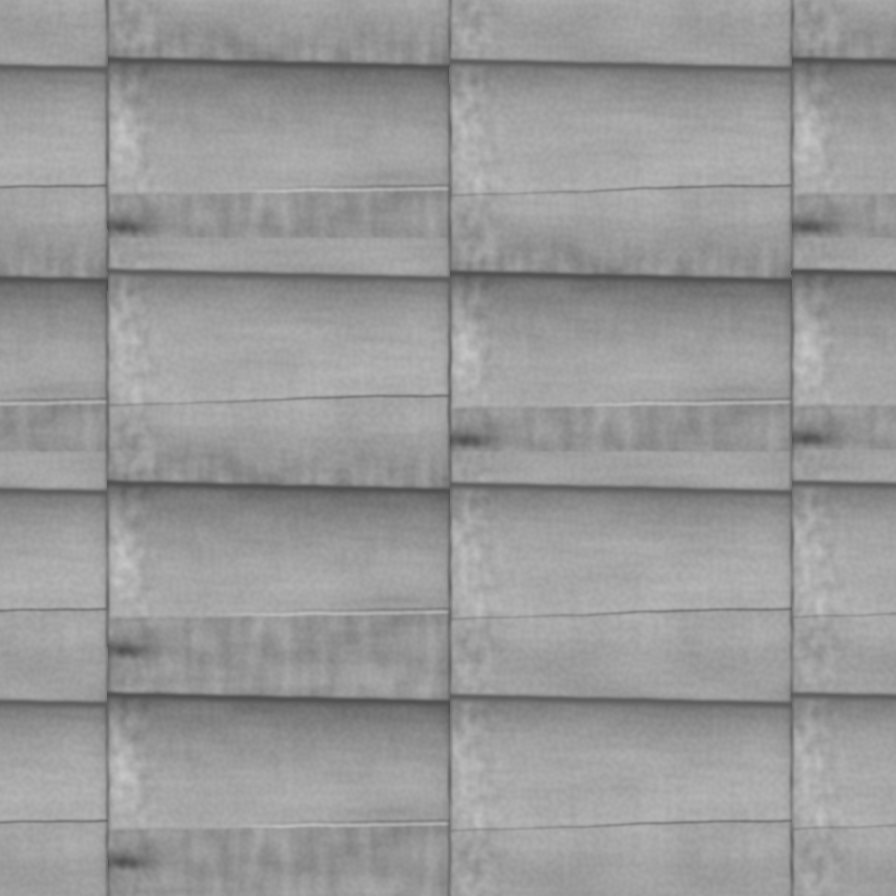
A Shadertoy shader for this texture:

```glsl
// Overlapping grey wooden shingles in straight columns, each lit from below its upper edge.
// Two board types (split and plain) alternate by a parity rule; every board is toned by
// a shadow gradient, a slanted crack, stains and stretched gradient noise.

#define TILE vec2(0.382, 0.2363)    // board width and height
#define ORIGIN vec2(0.1200, 0.066)  // a board corner, from the upper left
#define EDGE_SLOPE 0.009            // drop of the edge along one board
#define WOOD_TONE 0.672
#define EDGE_TONE 0.31
#define JOINT_TONE 0.40
#define EDGE_WIDTH 0.0034
#define JOINT_WIDTH 0.0026
#define CRACK_WIDTH 0.0021
#define GRAIN 0.034

vec2 randomGradient(vec2 cell) {
    float h = fract(sin(dot(cell, vec2(127.1, 311.7))) * 4375.85);
    return vec2(cos(6.2832 * h), sin(6.2832 * h));
}

float gradientNoise(vec2 p) {
    vec2 i = floor(p), f = p - i;
    vec2 w = f * f * f * (f * (f * 6.0 - 15.0) + 10.0);
    vec2 e = vec2(0.0, 1.0);
    float a = dot(randomGradient(i), f);
    float b = dot(randomGradient(i + e.yx), f - e.yx);
    float c = dot(randomGradient(i + e.xy), f - e.xy);
    float d = dot(randomGradient(i + e.yy), f - e.yy);
    return mix(mix(a, b, w.x), mix(c, d, w.x), w.y);
}

// Soft bump of the given radius around zero
float bump(float x, float radius) {
    x /= radius;
    return exp(-x * x);
}

// 1 for a split board, 0 for a plain one
float isSplit(vec2 id) {
    float shift = step(3.5, id.y) + step(2.5, id.x) * step(1.5, id.y);
    return step(0.5, id.y) * step(mod(id.x + id.y + shift, 2.0), 0.5);
}

// s: across the board 0..1, d: distance below its upper edge
float boardTone(float s, float d, vec2 id) {
    float split = isSplit(id);
    vec2 local = vec2(s * TILE.x, d) + split * vec2(3.7, 5.3);
    float fibre = gradientNoise(local * vec2(12.0, 105.0));
    float streak = gradientNoise(local * vec2(75.0, 14.0));
    float blotch = gradientNoise(local * vec2(28.0, 40.0));
    float broad = gradientNoise(local * vec2(9.0, 22.0) + 3.3);
    float speck = gradientNoise(local * 150.0 + id * 9.0);

    // Shadow cast by the board above: a dark plateau fading downwards
    float reach = mix(0.042, 0.053, split) * (1.0 + 0.4 * streak + 0.3 * broad);
    float shadow = exp(-pow(max(d, 0.0) / reach, 1.35));
    float tone = WOOD_TONE - mix(0.18, 0.255, split) * shadow;

    // Slanted crack dividing the upper and lower parts
    float crackY = mix(mix(0.153, 0.130, smoothstep(-0.3, 1.1, s)),
                       mix(0.149, 0.135, s), split);
    crackY += 0.0015 * gradientNoise(vec2(s * 6.0, 2.0 + split));
    float below = d - crackY;
    float lower = smoothstep(-0.002, 0.005, below);

    // Lower part: a dark strip on split boards, rising stains on plain ones
    float strip = split * lower;
    float stripEnd = 0.199 - EDGE_SLOPE * s;
    strip *= 1.0 - 0.8 * smoothstep(-0.002, 0.003, d - stripEnd) * step(id.y, 2.5);
    tone -= strip * (0.055 + 0.09 * streak + 0.09 * blotch);
    float stained = step(0.5, mod(id.x + id.y, 2.0)) * step(id.y, 2.5);
    float stain = (1.0 - split) * mix(0.3, 1.0, stained) * smoothstep(0.16, 0.235, d);
    tone -= stain * (0.085 + 0.13 * streak + 0.10 * blotch);
    tone -= 0.032 * lower;

    // Knot and its smear at the left of the strip
    float knot = bump(s - 0.05, 0.085) * bump(d - 0.185 - 0.004 * blotch, 0.008);
    float smear = bump(s - 0.15, 0.16) * bump(d - 0.180, 0.016);
    tone -= split * (0.17 * knot + 0.05 * smear);

    // Pale worn streak at the left end, soft marks beside it
    float worn = bump(s - 0.045, 0.036) * bump(d - 0.072, 0.046);
    tone += worn * mix(0.05, 0.12, split) * (1.0 + 0.8 * blotch);
    tone -= 0.10 * bump(s - 0.06, 0.08) * gradientNoise(local * vec2(80.0, 65.0) + 7.0);

    // Dark wedge over the right half of the crack
    float wedge = smoothstep(0.3, 0.9, s) * bump(below + 0.013, 0.014);
    tone -= split * wedge * (0.06 + 0.10 * fibre);

    // Crack line: dark on plain boards, pale with a dark lip on split ones
    float darkLine = bump(below, CRACK_WIDTH) * (0.5 + 0.5 * smoothstep(0.2, 0.7, s));
    float paleLine = bump(below - 0.001, CRACK_WIDTH) * smoothstep(0.2, 0.6, s);
    float lip = bump(below + 0.003, CRACK_WIDTH) * smoothstep(0.3, 0.9, s);
    tone += mix(-0.17 * darkLine, 0.08 * paleLine - 0.10 * lip, split);

    return tone + GRAIN * (0.7 * fibre + 0.8 * streak + speck + 0.6 * blotch + 1.6 * broad);
}

void mainImage(out vec4 fragColor, in vec2 fragCoord) {
    vec2 p = fragCoord / iResolution.xy;
    p.y = 1.0 - p.y;

    // Board index and position inside the board
    float x = (p.x - ORIGIN.x + 0.0012 * gradientNoise(p * vec2(3.0, 38.0))) / TILE.x;
    float column = floor(x), s = x - column;
    float y = p.y - ORIGIN.y - EDGE_SLOPE * s - 0.002 * mod(column, 2.0);
    y += 0.001 * gradientNoise(vec2(p.x * 30.0, column));
    float row = floor(y / TILE.y), d = y - row * TILE.y;
    vec2 id = vec2(column, row) + 1.0;
    float tone = boardTone(s, d, id);

    // Side gaps, deepest inside the shadows
    float side = min(s, 1.0 - s) * TILE.x;
    float joint = bump(side, JOINT_WIDTH) * (0.72 + 0.5 * gradientNoise(p * vec2(5.0, 45.0)));
    tone -= 0.05 * exp(-(1.0 - s) * TILE.x / 0.008);
    tone = mix(tone, min(JOINT_TONE, tone - 0.08), clamp(joint, 0.0, 1.0));

    // Upper gap, sharp above and melting into the shadow below
    float above = step(0.5 * TILE.y, d);
    float edge = mix(bump(d, 1.5 * EDGE_WIDTH), bump(TILE.y - d, EDGE_WIDTH), above);
    float owner = isSplit(id + vec2(0.0, above));
    tone = mix(tone, EDGE_TONE + 0.05 * (1.0 - owner), 0.9 * edge);

    fragColor = vec4(vec3(clamp(tone, 0.0, 1.0)), 1.0);
}
```
